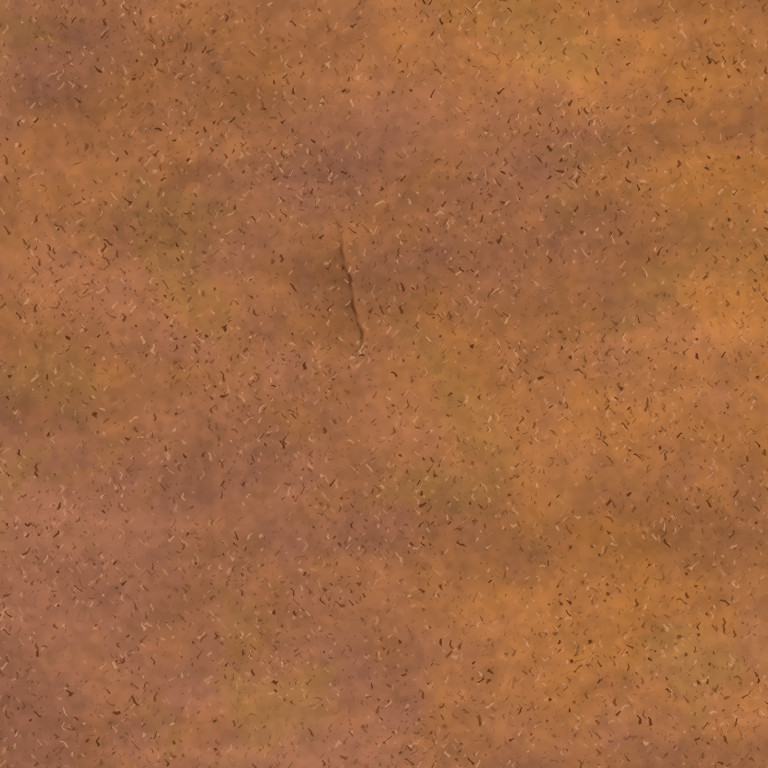
This texture is drawn by a Shadertoy shader. Its source:

```glsl
// Worn reddish-tan clay surface with ragged dark and pale flecks and one chipped edge.
// Layered sines make the broad tint and streaks, cellular noise makes the mottling,
// and bent, tapered strokes in jittered grid cells make the flecks.

const vec3 PINK_BROWN = vec3(0.590, 0.385, 0.285);
const vec3 ORANGE_TAN = vec3(0.675, 0.432, 0.222);
const vec3 OLIVE_TAN  = vec3(0.585, 0.415, 0.225);
const vec3 DARK_FLECK = vec3(0.350, 0.185, 0.085);
const vec3 PALE_FLECK = vec3(0.820, 0.610, 0.460);

const float STREAK_SHADE = 0.105;  // strength of the wide horizontal streaks
const float CLOUD_SHADE  = 0.060;  // strength of the rounder light and dark areas
const float MOTTLE_SHADE = 0.100;  // strength of the small soft patches
const float MOTTLE_CELLS = 105.0;
const float FLECK_CELLS  = 78.0;   // fleck grid cells per canvas height
const vec2  CHIP_TOP     = vec2(0.436, 0.722);
const vec2  CHIP_BOTTOM  = vec2(0.473, 0.546);

vec2 hash2(vec2 p) {
    vec3 q = fract(vec3(p.xyx) * vec3(0.1031, 0.1030, 0.0973));
    q += dot(q, q.yzx + 33.33);
    return fract((q.xx + q.yz) * q.zy);
}

// Warped, rotated sine octaves, roughly -1 to 1.
float layeredSines(vec2 p) {
    float sum = 0.0;
    float amplitude = 0.6;
    for (int i = 0; i < 5; i++) {
        p += 0.6 * sin(p.yx * 1.3 + float(i) * 2.1);
        sum += amplitude * sin(p.x) * cos(p.y);
        p = mat2(0.8, 0.6, -0.6, 0.8) * p * 1.75 + 3.7;
        amplitude *= 0.62;
    }
    return sum;
}

// Smooth cellular noise: a blend of the random values of nearby cells.
float cellMottle(vec2 p) {
    vec2 cell = floor(p);
    float total = 0.0;
    float weight = 0.0;
    for (int y = -1; y <= 1; y++)
    for (int x = -1; x <= 1; x++) {
        vec2 id = cell + vec2(x, y);
        vec2 offset = id + hash2(id) - p;
        float w = exp(-6.0 * dot(offset, offset));
        total += w * hash2(id + 57.0).x;
        weight += w;
    }
    return total / weight - 0.5;
}

// Position along a segment (x, 0 to 1) and distance from it (y).
vec2 segmentSpan(vec2 p, vec2 a, vec2 b) {
    vec2 ab = b - a;
    float t = clamp(dot(p - a, ab) / dot(ab, ab), 0.0, 1.0);
    return vec2(t, length(p - a - ab * t));
}

// Coverage of short tapered flecks; density is the share of cells that hold one.
float flecks(vec2 p, float density, float tilt, float seed) {
    p += 0.13 * sin(p.yx * 4.3 + seed) + 0.05 * sin(p.yx * 9.7);
    vec2 cell = floor(p);
    float cover = 0.0;
    for (int y = -1; y <= 1; y++)
    for (int x = -1; x <= 1; x++) {
        vec2 id = cell + vec2(x, y);
        vec2 place = hash2(id + seed);
        vec2 kind = hash2(id + seed + 131.0);
        vec2 form = hash2(id + seed + 277.0);
        float angle = tilt + (kind.y - 0.5) * 2.2;
        vec2 arm = vec2(cos(angle), sin(angle)) * mix(0.04, 0.38, form.x * form.x);
        vec2 centre = id + place;
        vec2 span = segmentSpan(p, centre - arm, centre + arm);
        float width = mix(0.17, 0.30, form.y) * mix(1.0, 0.55, span.x);
        float ink = 1.0 - smoothstep(0.0, width, span.y);
        float present = smoothstep(0.0, 0.12, density - kind.x);
        cover = max(cover, ink * present * mix(0.25, 1.0, place.x * place.y + 0.25 * place.x));
    }
    return min(cover * 1.2, 1.0);
}

void mainImage(out vec4 fragColor, in vec2 fragCoord) {
    vec2 uv = fragCoord / iResolution.y;

    // Broad tint: pinker at lower left, more orange at upper right.
    float warmth = 0.02 + 0.52 * uv.x + 0.26 * uv.y + 0.42 * layeredSines(uv * vec2(5.0, 7.0) + 1.3);
    warmth += 0.35 * cellMottle(uv * 24.0 + 71.0);
    vec3 color = mix(PINK_BROWN, ORANGE_TAN, clamp(warmth, 0.0, 1.0));
    float olive = smoothstep(0.2, 0.8, layeredSines(uv * vec2(10.0, 11.0) + 8.1));
    color = mix(color, OLIVE_TAN, 0.5 * olive);

    // Streaks, clouds and small patches.
    float streak = layeredSines(uv * vec2(3.5, 15.0) + 5.2);
    float cloud = layeredSines(uv * vec2(9.0, 12.0) + 14.6);
    float mottle = cellMottle(uv * MOTTLE_CELLS) + 0.7 * cellMottle(uv * MOTTLE_CELLS * 0.35 + 19.0);
    color *= 1.015 + STREAK_SHADE * streak + CLOUD_SHADE * cloud + MOTTLE_SHADE * mottle;

    // Chipped edge with a shadow fading to its left.
    vec2 jagged = uv + vec2(0.0016 * sin(uv.y * 97.0) + 0.0009 * sin(uv.y * 263.0), 0.0);
    float along = (jagged.y - CHIP_TOP.y) / (CHIP_BOTTOM.y - CHIP_TOP.y);
    float side = jagged.x - mix(CHIP_TOP.x, CHIP_BOTTOM.x, along);
    float reach = smoothstep(-0.1, 0.5, along) * (1.0 - smoothstep(0.8, 1.1, along));
    float shadow = exp(min(side, 0.0) * 9.0) * (1.0 - smoothstep(-0.002, 0.004, side));
    color *= 1.0 - 0.13 * shadow * reach;
    float crack = 1.0 - smoothstep(0.0, 0.004, segmentSpan(jagged, CHIP_TOP, CHIP_BOTTOM).y);
    color = mix(color, DARK_FLECK, crack * reach * (0.5 + 0.3 * sin(uv.y * 170.0)));

    // Flecks gather in loose patches and along a faint level seam.
    float seam = exp(-pow((uv.y - 0.54) / 0.018, 2.0)) * smoothstep(0.46, 0.5, uv.x);
    float cluster = 0.38 + 0.30 * layeredSines(uv * vec2(14.0, 19.0)) + 0.2 * seam;
    vec2 grid = uv * FLECK_CELLS;
    float pale = flecks(grid + 41.3, cluster + 0.08, 1.4, 19.0);
    float dark = flecks(grid, cluster, 1.75, 3.0);
    float specks = flecks(grid * 1.5 + 7.7, cluster + 0.15, 1.2, 83.0);
    color = mix(color, PALE_FLECK, 0.68 * pale);
    color = mix(color, DARK_FLECK, max(0.88 * dark, 0.42 * specks));

    fragColor = vec4(clamp(color, 0.0, 1.0), 1.0);
}
```
